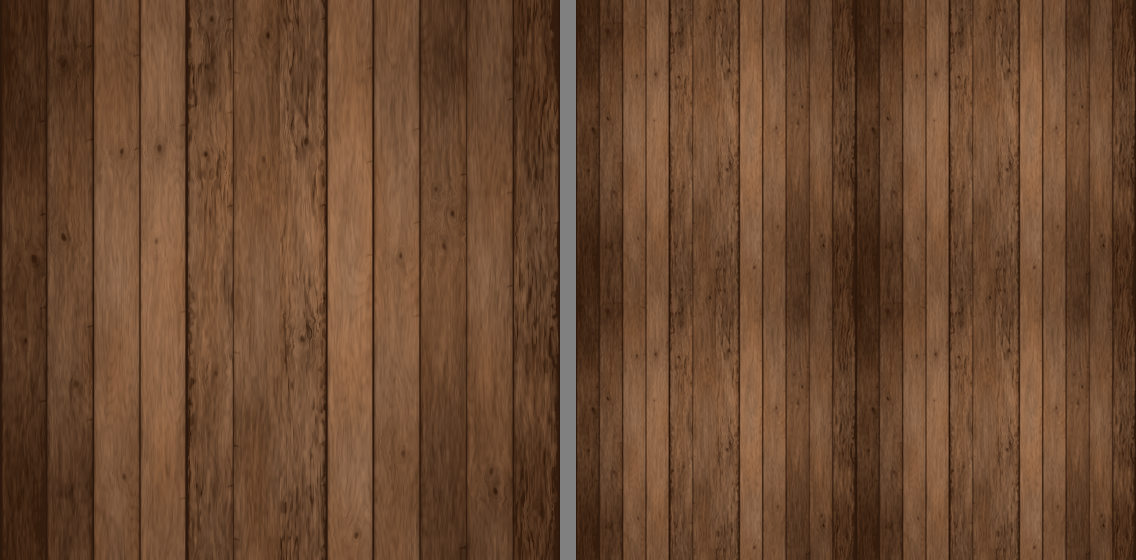
Left, the tile; right, the same tile 2 across and 2 down.
Give the GLSL for this texture, as a Shadertoy shader.

```glsl
// Weathered brown wooden planks standing upright, with grain, knots, cracks and dark seams.
#define COUNT 12
#define DARK vec3(0.20, 0.11, 0.05)
#define LIGHT vec3(0.56, 0.41, 0.29)
#define CREVICE vec3(0.17, 0.09, 0.045)
#define SEAM_WIDTH 0.0014
#define SEAM_SHADE 0.0045
#define GRAIN 0.38
#define CRACKS 0.36
#define KNOT_SIZE 0.009
#define NICK_ROWS 6.0
#define VIGNETTE 0.14

// Per plank: tone, roughness, strength of the seam on its left
const vec3 PLANKS[COUNT] = vec3[COUNT](
    vec3(0.28, 0.25, 2.0), vec3(0.52, 0.30, 0.9), vec3(0.80, 0.05, 1.0),
    vec3(0.93, 0.05, 0.9), vec3(0.70, 0.90, 1.6), vec3(0.69, 0.40, 0.7),
    vec3(0.73, 1.00, 0.0), vec3(1.00, 0.05, 1.2), vec3(0.86, 0.05, 1.2),
    vec3(0.52, 0.20, 0.9), vec3(0.65, 0.20, 0.7), vec3(0.40, 0.95, 0.9));

float hash(vec3 p) {
    p = fract(p * 0.1031);
    p += dot(p, p.zyx + 31.32);
    return fract((p.x + p.y) * p.z);
}

// Value noise over (x, y in 0..1); it wraps in y after freq.y cells
float noise(vec2 p, vec2 freq, float seed) {
    p *= freq;
    vec2 cell = floor(p), f = p - cell;
    f = f * f * (3.0 - 2.0 * f);
    float y0 = mod(cell.y, freq.y), y1 = mod(cell.y + 1.0, freq.y);
    float low = mix(hash(vec3(cell.x, y0, seed)), hash(vec3(cell.x + 1.0, y0, seed)), f.x);
    float high = mix(hash(vec3(cell.x, y1, seed)), hash(vec3(cell.x + 1.0, y1, seed)), f.x);
    return mix(low, high, f.y);
}

// Coverage of the dark line and of its soft shadow, at distance d from a seam
vec2 seam(float d, float strength, float pixel) {
    float w = SEAM_WIDTH * strength;
    float line = 1.0 - smoothstep(w - 0.7 * pixel, w + 0.7 * pixel, d);
    return min(strength, 1.0) * vec2(line, exp(-d / (SEAM_SHADE * min(strength, 1.4) + 0.0001)));
}

void mainImage(out vec4 fragColor, in vec2 fragCoord) {
    vec2 uv = fragCoord / iResolution.xy;
    float pixel = 1.0 / min(iResolution.x, iResolution.y);
    float count = float(COUNT);
    int id = int(uv.x * count) % COUNT;
    int next = (id + 1) % COUNT;
    vec3 plank = PLANKS[id];
    float rough = plank.y;
    float seed = float(id) * 7.0 + 3.0;
    float across = fract(uv.x * count);
    vec2 p = vec2(across, uv.y);
    vec2 along = vec2(0.0, uv.y);

    // Knots: darken the wood and bend the grain around them
    float knots = 0.0;
    float ragged = 0.6 + 0.8 * noise(p, vec2(12.0, 110.0), seed);
    for (int k = 0; k < 3; k++) {
        vec3 key = vec3(float(k) * 5.0 + 1.0, 17.0, seed);
        vec2 center = vec2(mix(0.25, 0.75, hash(key)), hash(key + 41.0));
        float strength = smoothstep(0.1, 0.8, hash(key + 83.0));
        vec2 q = vec2((across - center.x) / count, fract(uv.y - center.y + 0.5) - 0.5);
        float r = length(q * vec2(1.0, 0.6)) * ragged / KNOT_SIZE;
        float core = 1.0 - smoothstep(0.15, 0.8, r);
        float rings = 0.5 + 0.5 * sin(r * 9.0);
        knots += strength * (0.36 * core + 0.24 * rings * exp(-r));
        p.x -= 0.7 * strength * q.x * count * exp(-r * r / 5.0);
    }

    // Grain: stretched noise, from broad stains to crisp fibres
    p.x += 0.08 * (noise(p, vec2(3.0, 14.0), seed + 101.0) - 0.5);
    float stain = noise(p, vec2(2.0, 8.0), seed + 113.0) - 0.5;
    float streak = noise(p, vec2(10.0, 10.0), seed + 127.0) - 0.5;
    float fibre = noise(p, vec2(23.0, 26.0), seed + 139.0) - 0.5;
    float fine = noise(p, vec2(38.0, 84.0), seed + 151.0) - 0.5;
    float grain = 0.65 * stain + 0.45 * streak + 0.5 * fibre + 0.55 * fine;

    // Arched growth lines on the smooth planks
    float field = noise(p, vec2(2.5, 5.0), seed + 163.0) + 0.12 * streak;
    float arches = pow(0.5 + 0.5 * sin(field * 56.0), 3.0) * (1.0 - rough);

    // Weathered cracks: thin broken lines and splinters on the rough planks
    float worn = smoothstep(0.3, 0.7, noise(p, vec2(4.0, 9.0), seed + 191.0));
    float ridge = 1.0 - abs(2.0 * noise(p, vec2(13.0, 13.0), seed + 179.0) - 1.0);
    float splinter = noise(p, vec2(21.0, 32.0), seed + 199.0);
    float cracks = 0.75 * smoothstep(0.8, 0.98, ridge) * worn;
    cracks += 0.7 * smoothstep(0.68, 0.82, splinter) * (0.35 + 0.65 * worn);
    float glints = smoothstep(0.7, 0.9, 1.0 - splinter) * rough;

    // Ragged bark along the outer edge of the rough planks
    float side = id == 4 ? across : 1.0 - across;
    float reach = 0.24 * noise(along, vec2(1.0, 97.0), seed + 211.0) * noise(along, vec2(1.0, 11.0), seed + 223.0);
    float bark = (1.0 - smoothstep(reach, reach + 0.07, side)) * smoothstep(0.8, 0.9, rough);
    bark *= 0.3 + 0.7 * smoothstep(0.3, 0.6, noise(p, vec2(24.0, 110.0), seed + 217.0));

    // Short nicks in regular rows at one edge of the planks
    float row = uv.y * NICK_ROWS + hash(vec3(seed, 5.0, 9.0));
    float edge = abs(step(0.5, hash(vec3(seed, 2.0, 31.0))) - across);
    float nickY = abs(fract(row) - 0.5 + 0.8 * edge * edge) / NICK_ROWS;
    float nick = (1.0 - smoothstep(0.0006, 0.0012 + pixel, nickY)) * (1.0 - smoothstep(0.1, 0.17, edge));
    nick *= step(0.45, hash(vec3(mod(floor(row), NICK_ROWS), 13.0, seed)));

    // Seams, uneven in depth, with a lit bevel
    float leftD = across / count;
    vec2 seams = max(seam(leftD, plank.z, pixel), seam((1.0 - across) / count, PLANKS[next].z, pixel));
    seams.y *= 0.7 + 0.6 * noise(along, vec2(1.0, 26.0), 401.0);
    float bevel = 0.07 * smoothstep(0.004, 0.007, leftD) * (1.0 - smoothstep(0.007, 0.014, leftD)) * plank.z;

    // Sum the tone, then colour it
    float tone = plank.x - VIGNETTE * cos(6.2831853 * uv.y) + GRAIN * (0.75 + 0.5 * rough) * grain + bevel;
    tone += 0.1 * glints - 0.09 * arches - CRACKS * rough * cracks;
    tone -= 0.34 * bark + 0.2 * nick + knots + 0.36 * seams.y;
    vec3 color = mix(DARK, LIGHT, pow(clamp(tone, 0.0, 1.2), 1.0) * vec3(1.0, 0.97, 0.95));
    color *= mix(vec3(0.98, 1.0, 1.05), vec3(1.03, 0.99, 0.94), noise(p, vec2(2.0, 6.0), seed + 233.0));
    fragColor = vec4(mix(color, CREVICE, seams.x), 1.0);
}
```
